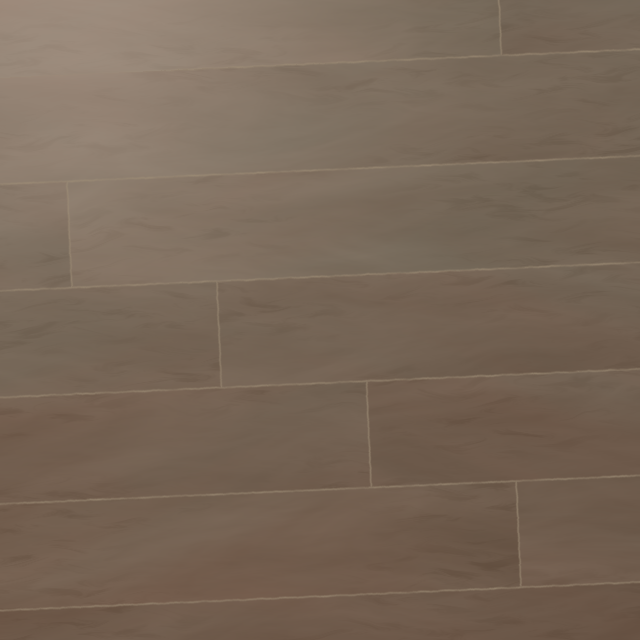
This texture is drawn by a WebGL 1 fragment shader. Its source:

```glsl
precision highp float;
// Wood-look floor planks, slightly tilted, with thin pale joints stepping
// sideways by a fixed offset per row. Layered sines make clouds and grain,
// cellular noise gathers dark wisps, and a soft glare lights the upper left.
uniform vec2 u_resolution;

const float TILT = 0.0445;
const float ROW_HEIGHT = 0.1665;
const float ROW_BASE = 0.0460;
const float PLANK_LENGTH = 1.1415;
const float JOINT_START = 0.8176;
const float JOINT_STEP = 0.227;

const vec3 WARM_BROWN = vec3(0.432, 0.352, 0.292);
const vec3 GREY_BROWN = vec3(0.466, 0.414, 0.354);
const vec3 GLARE = vec3(0.604, 0.532, 0.474);
const vec3 GROUT = vec3(0.585, 0.520, 0.435);
const vec3 REDDISH = vec3(0.010, -0.005, -0.006);

vec2 hash2(vec2 p) {
  vec3 q = fract(p.xyx * vec3(0.1031, 0.1030, 0.0973));
  q += dot(q, q.yzx + 33.33);
  return fract((q.xx + q.yz) * q.zy);
}

// Distance to the nearest scattered cell point
float cellular(vec2 p) {
  vec2 cell = floor(p);
  float nearest = 2.0;
  for (int y = -1; y <= 1; y++) {
    for (int x = -1; x <= 1; x++) {
      vec2 neighbour = cell + vec2(float(x), float(y));
      nearest = min(nearest, length(neighbour + hash2(neighbour) - p));
    }
  }
  return nearest;
}

// Warped, rotated sine octaves, roughly -1 to 1
float layeredSines(vec2 p) {
  float sum = 0.0;
  float amplitude = 0.5;
  for (int i = 0; i < 5; i++) {
    p += 0.6 * sin(p.yx * 1.3 + float(i));
    sum += amplitude * sin(p.x) * cos(p.y);
    p = mat2(0.8, 0.6, -0.6, 0.8) * p * 1.75 + 2.3;
    amplitude *= 0.62;
  }
  return sum;
}

// Distance to the nearest multiple of period
float repeatDistance(float x, float period) {
  return abs(fract(x / period + 0.5) - 0.5) * period;
}

float lineMask(float dist, float halfWidth, float pixel) {
  float soft = 0.0009 + 0.6 * pixel;
  return 1.0 - smoothstep(halfWidth - soft, halfWidth + soft, dist);
}

// Broad light: warm below, greyer above, glare in the upper left
vec3 floorLight(vec2 uv, float glare) {
  vec3 base = mix(WARM_BROWN, GREY_BROWN, smoothstep(0.0, 0.85, uv.y));
  base *= 1.03 - 0.05 * uv.x;
  return mix(base, GLARE, glare);
}

// Brightness change from clouds, grain and wisps, differing on every plank
float woodGrain(vec2 p, vec2 seed) {
  vec2 q = p + seed * vec2(17.0, 9.0);
  q.y += 0.012 * layeredSines(q * vec2(5.0, 9.0));
  float clouds = layeredSines(q * vec2(5.0, 17.0));
  float streaks = layeredSines(q * vec2(7.0, 55.0));
  float fine = layeredSines(q * vec2(32.0, 150.0));
  float patches = smoothstep(0.85, 0.1, cellular(q * vec2(2.6, 9.0)));
  float wisps = patches * smoothstep(-0.1, 0.9, fine + 0.5 * streaks);
  return 0.030 * clouds + 0.012 * streaks + 0.006 * fine - 0.038 * wisps;
}

void main() {
  vec2 uv = gl_FragCoord.xy / u_resolution;
  float pixel = 1.0 / min(u_resolution.x, u_resolution.y);

  // Tilted plank layout with slightly ragged joints
  vec2 p = vec2(uv.x + TILT * uv.y, uv.y - TILT * uv.x);
  vec2 ragged = p + 0.0009 * vec2(layeredSines(p.yx * vec2(190.0, 7.0)),
                                  layeredSines(p * vec2(150.0, 7.0)));
  float height = ragged.y - ROW_BASE;
  float row = floor(height / ROW_HEIGHT);
  float along = ragged.x - JOINT_START + JOINT_STEP * row;
  vec2 plank = vec2(floor(along / PLANK_LENGTH), row);
  vec2 seed = hash2(plank + 21.0);

  // Wood surface, drifting between reddish and greyish brown
  vec2 toGlare = (uv - vec2(0.08, 1.0)) * vec2(2.4, 2.6);
  float glare = exp(-dot(toGlare, toGlare));
  vec3 color = floorLight(uv, glare);
  color *= 1.0 + 0.04 * (seed.x - 0.5);
  color += woodGrain(p, seed) * (1.0 - 0.4 * glare);
  color += REDDISH * layeredSines(p * vec2(4.0, 11.0) + seed * 8.0);

  // Grout, uneven in strength and washed out by the glare
  float rowLine = lineMask(repeatDistance(height, ROW_HEIGHT), 0.0014, pixel);
  float endLine = lineMask(repeatDistance(along, PLANK_LENGTH), 0.0012, pixel);
  float wear = 0.66 + 0.3 * layeredSines(p * vec2(70.0, 40.0));
  float washed = 1.0 - 0.75 * smoothstep(0.55, 0.95, glare);
  float grout = max(rowLine * wear * washed, endLine * (0.5 + 0.4 * wear));
  color = mix(color, GROUT + 0.04 * glare, clamp(grout, 0.0, 1.0));

  gl_FragColor = vec4(color, 1.0);
}
```
